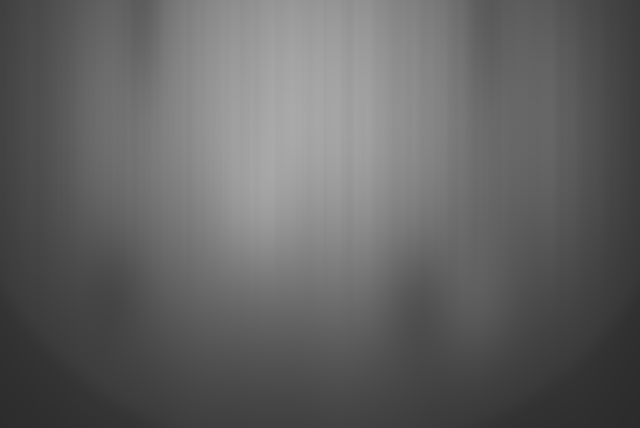
Reproduce this background procedurally as a Shadertoy shader.

```glsl
// Brushed grey metal backdrop: a soft central light, vertical streaks and dark corners.

float hash(float n) {
    return fract(sin(n * 127.1) * 43758.5);
}

// Smooth one-dimensional noise in -1..1
float noise(float x) {
    float cell = floor(x), f = fract(x);
    return 2.0 * mix(hash(cell), hash(cell + 1.0), f * f * (3.0 - 2.0 * f)) - 1.0;
}

// Soft elliptical spot, 1 at its centre
float spot(vec2 p, vec2 centre, vec2 size) {
    vec2 d = (p - centre) / size;
    return exp(-dot(d, d));
}

// Fine vertical grain; each octave drifts slowly along its length
float streaks(vec2 p) {
    float sum = 0.0, freq = 34.0, amp = 0.016;
    for (int i = 0; i < 4; i++) {
        float along = 0.7 + 0.3 * noise(p.y * 3.0 + freq);
        sum += amp * along * noise(p.x * freq + float(i) * 17.0);
        freq *= 1.95;
        amp *= 0.85;
    }
    return sum;
}

void mainImage(out vec4 fragColor, in vec2 fragCoord) {
    vec2 uv = fragCoord / iResolution.xy;

    // Main light, with streaks that end at uneven heights
    vec2 p = uv + vec2(0.0, 0.025 * noise(uv.x * 13.0) * (1.0 - uv.y));
    vec2 spread = vec2(0.36, p.y < 0.72 ? 0.54 : 0.72);
    float grey = 0.18 + 0.47 * spot(p, vec2(0.47, 0.72), spread);

    // Broad bright bands
    grey += 0.07 * spot(p, vec2(0.88, 0.70), vec2(0.08, 0.40));
    grey += 0.03 * spot(p, vec2(0.15, 0.72), vec2(0.05, 0.25));
    grey += 0.05 * spot(p, vec2(0.40, 0.50), vec2(0.05, 0.16));
    grey += 0.05 * spot(p, vec2(0.75, 0.27), vec2(0.06, 0.16));

    // Broad dark bands
    grey -= 0.07 * spot(p, vec2(0.225, 0.98), vec2(0.035, 0.22));
    grey -= 0.05 * spot(p, vec2(0.76, 0.95), vec2(0.035, 0.25));
    grey -= 0.04 * spot(p, vec2(0.18, 0.33), vec2(0.05, 0.13));
    grey -= 0.05 * spot(p, vec2(0.65, 0.30), vec2(0.05, 0.14));

    // Grain, weaker toward the floor
    grey *= 1.0 + streaks(uv) * smoothstep(0.1, 0.55, uv.y);

    // Faint circular rim darkening the lower corners
    vec2 fromCentre = vec2((uv.x - 0.5) * iResolution.x / iResolution.y, uv.y - 0.82);
    grey -= 0.02 * smoothstep(0.87, 0.92, length(fromCentre));

    fragColor = vec4(vec3(clamp(grey, 0.0, 1.0)), 1.0);
}
```
